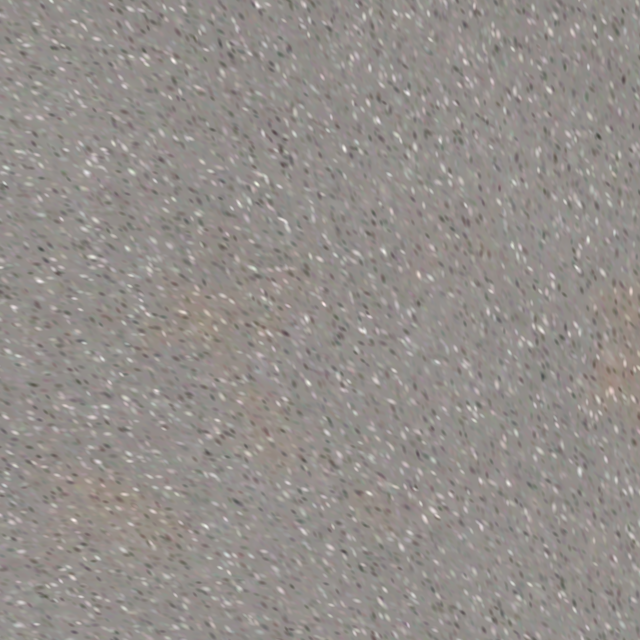
Write a WebGL 1 fragment shader that draws this texture.

```glsl
precision highp float;

uniform vec2 u_resolution;

#define STONE vec3(0.574, 0.556, 0.543)
#define RUST vec3(0.035, 0.0, -0.03)
#define GRAIN_CELLS 84.0
#define MOTTLE_CELLS 34.0
#define GRAIN_WIDTH 0.46
#define GRAIN_CONTRAST 0.10
#define GLINT 0.23
#define PIT 0.12
#define TINT 0.035
#define FLAT_ANGLE -0.36
#define STEEP_ANGLE -1.2

vec4 hash4(vec2 p) {
  vec4 q = fract(p.xyxy * vec4(0.1031, 0.1030, 0.0973, 0.1099));
  q += dot(q, q.wzxy + 33.33);
  return fract((q.xxyz + q.yzzw) * q.zywx);
}

// The brushing turns from shallow at lower left to steep at the right
float brushAngle(vec2 p) {
  return mix(FLAT_ANGLE, STEEP_ANGLE, smoothstep(0.0, 1.0, 0.75 * p.x + 0.3 * p.y));
}

// Scattered oriented grains: x = tone, y = pink/green, z = blue/yellow
vec3 grains(vec2 p, float cells, float seed) {
  vec2 q = p * cells + seed;
  vec2 home = floor(q);
  vec3 sum = vec3(0.0);
  for (int j = -1; j <= 1; j++) {
    for (int i = -1; i <= 1; i++) {
      vec2 cell = home + vec2(float(i), float(j));
      vec4 place = hash4(cell + 17.0);
      vec4 look = hash4(cell + 171.0);
      vec2 center = cell + place.xy;
      float angle = brushAngle((center - seed) / cells) + 0.8 * (place.z - 0.5);
      vec2 along = vec2(cos(angle), sin(angle));
      vec2 d = q - center;
      float size = mix(0.72, 1.0, place.w);
      vec2 local = vec2(dot(d, along), dot(d, vec2(-along.y, along.x)) / GRAIN_WIDTH) / size;
      float body = max(0.0, 1.0 - dot(local, local));
      float tone = GRAIN_CONTRAST * (look.x - 0.5)
                 + GLINT * pow(look.x, 20.0)
                 - PIT * pow(1.0 - look.x, 16.0);
      sum += body * body * vec3(tone, TINT * (look.yz - 0.5));
    }
  }
  return sum;
}

// Layered sines for slow drifts of shade and stain
float drift(vec2 p) {
  float sum = 0.0;
  float weight = 0.5;
  for (int i = 0; i < 4; i++) {
    sum += weight * sin(p.x + 1.3 * sin(p.y)) * sin(p.y + 1.1 * sin(0.8 * p.x));
    p = mat2(1.5, 1.1, -1.1, 1.5) * p + 2.7;
    weight *= 0.55;
  }
  return sum;
}

void main() {
  vec2 p = gl_FragCoord.xy / u_resolution.y;

  // Two fine layers over a soft, coarser mottle
  vec3 grain = grains(p, GRAIN_CELLS, 3.7)
             + grains(p, GRAIN_CELLS * 1.23, 231.4);
  vec3 mottle = grains(p, MOTTLE_CELLS, 87.2);
  grain.x += 0.22 * mottle.x;
  grain.yz += 0.5 * mottle.yz;

  // Broad shade and faint warm stains across the middle
  float shade = 0.016 * drift(p * 5.0 + 1.9) + 0.012 * (0.5 - p.y) - 0.008 * (p.x - 0.5);
  float band = 1.0 - smoothstep(0.05, 0.35, abs(p.y - 0.38));
  float stain = band * smoothstep(0.08, 0.6, drift(p * 8.0 + 4.3));

  vec3 color = STONE + grain.x + shade + RUST * stain;
  color += grain.y * vec3(1.0, -0.8, 0.5) + grain.z * vec3(-0.5, 0.1, 1.0);
  gl_FragColor = vec4(clamp(color, 0.0, 1.0), 1.0);
}
```
